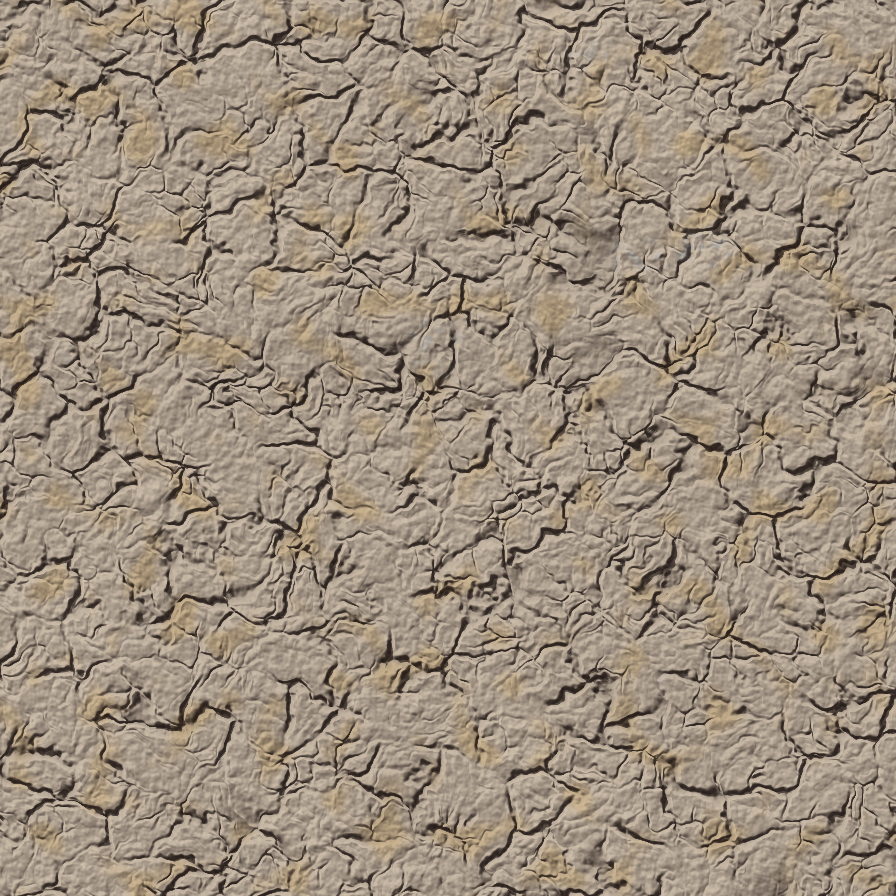
Give the GLSL for this texture, as a Shadertoy shader.

```glsl
// Dry, crusted clay soil: crumbly plates split by cracks, in low sun from the upper left.

const vec2 SUN_DIR = vec2(-0.5, 0.866);
const float SUN_SLOPE = 0.62;
const vec3 SHADOW_BROWN = vec3(0.12, 0.085, 0.075);
const vec3 SUNLIT_CLAY = vec3(0.80, 0.74, 0.665);
const vec3 STRAW_TINT = vec3(1.0, 0.96, 0.86);
const vec3 MINERAL_GREY = vec3(0.69, 0.68, 0.67);

vec2 hash2(vec2 cell) {
    vec3 q = fract(cell.xyx * vec3(0.1031, 0.1030, 0.0973));
    q += dot(q, q.yzx + 33.33);
    return fract((q.xx + q.yz) * q.zy);
}

float cornerSlope(vec2 cell, vec2 offset) {
    return dot(hash2(cell) * 2.0 - 1.0, offset);
}

// Gradient noise, roughly -1 to 1
float gradientNoise(vec2 p) {
    vec2 i = floor(p), f = fract(p);
    vec2 u = f * f * f * (f * (f * 6.0 - 15.0) + 10.0);
    vec2 e = vec2(1.0, 0.0);
    float low = mix(cornerSlope(i, f), cornerSlope(i + e, f - e), u.x);
    float high = mix(cornerSlope(i + e.yx, f - e.yx), cornerSlope(i + 1.0, f - 1.0), u.x);
    return 1.4 * mix(low, high, u.y);
}

vec2 noisePair(vec2 p) {
    return vec2(gradientNoise(p), gradientNoise(p + vec2(37.2, 81.7)));
}

// Bends plate outlines into ragged, broken lines
vec2 crumble(vec2 p) {
    return p + 0.030 * noisePair(p * 12.0)
             + 0.012 * noisePair(p * 40.0)
             + 0.004 * noisePair(p * 110.0);
}

// Cellular border: 1 on the crack line, 0 on the plate
float cellCrack(vec2 p, float width) {
    vec2 i = floor(p), f = fract(p);
    float nearest = 9.0, second = 9.0;
    for (int y = -1; y <= 1; y++) {
        for (int x = -1; x <= 1; x++) {
            vec2 cell = vec2(x, y);
            float d = length(cell + hash2(i + cell) - f);
            second = min(second, max(nearest, d));
            nearest = min(nearest, d);
        }
    }
    return 1.0 - smoothstep(0.0, width, second - nearest);
}

// Wide plate cracks (x) and finer splits (y), each fading in and out
vec2 cracks(vec2 p, vec2 ragged) {
    float wideMask = smoothstep(-0.35, 0.25, gradientNoise(p * 13.0 + 5.0));
    float fineMask = smoothstep(-0.15, 0.40, gradientNoise(p * 17.0 + 60.0));
    return vec2(cellCrack(ragged * 16.0, 0.17) * wideMask,
                cellCrack(ragged * 34.0 + 9.0, 0.22) * fineMask);
}

float clayHeight(vec2 p) {
    vec2 ragged = crumble(p);
    float lumps = 0.0060 * abs(gradientNoise(ragged * 30.0))
                + 0.0030 * abs(gradientNoise(ragged * 58.0 + 20.0))
                + 0.0016 * gradientNoise(p * 115.0)
                + 0.0005 * gradientNoise(p * 230.0);
    return lumps - dot(cracks(p, ragged), vec2(0.0105, 0.0050));
}

// Marches towards the sun; 1 is full shadow
float castShadow(vec2 p, float height) {
    float blocked = 0.0;
    for (int i = 1; i <= 5; i++) {
        float reach = 0.0024 * float(i);
        float above = clayHeight(p + SUN_DIR * reach) - height - SUN_SLOPE * reach;
        blocked = max(blocked, above);
    }
    return smoothstep(0.0, 0.0032, blocked);
}

void mainImage(out vec4 fragColor, in vec2 fragCoord) {
    vec2 p = fragCoord / iResolution.y + 3.0;
    float height = clayHeight(p);

    // Direct light from the slope towards the sun
    float reach = 0.002;
    float slope = (height - clayHeight(p + SUN_DIR * reach)) / reach;
    float light = 0.79 + 0.42 * clamp(slope, -0.9, 0.42);

    // Cavities, cast shadows and sandy grain
    vec2 crack = cracks(p, crumble(p));
    light -= dot(crack, vec2(0.14, 0.08));
    light *= 1.0 - 0.66 * castShadow(p, height);
    light += 0.07 * gradientNoise(p * 240.0 + 11.0);
    light += 0.04 * gradientNoise(p * 6.0);
    vec3 color = mix(SHADOW_BROWN, SUNLIT_CLAY, clamp(light, 0.0, 1.08));

    // Straw-coloured crumbs and rare grey mineral flecks
    float crumbs = smoothstep(0.05, 0.5, gradientNoise(p * 22.0 + 40.0));
    color *= mix(vec3(1.0), STRAW_TINT, crumbs);
    float flecks = smoothstep(0.42, 0.7, gradientNoise(p * 9.0 + 70.0))
                 * smoothstep(0.0, 0.4, gradientNoise(p * 75.0));
    color = mix(color, MINERAL_GREY * (0.35 + 0.75 * light), 0.7 * flecks);

    fragColor = vec4(color, 1.0);
}
```
